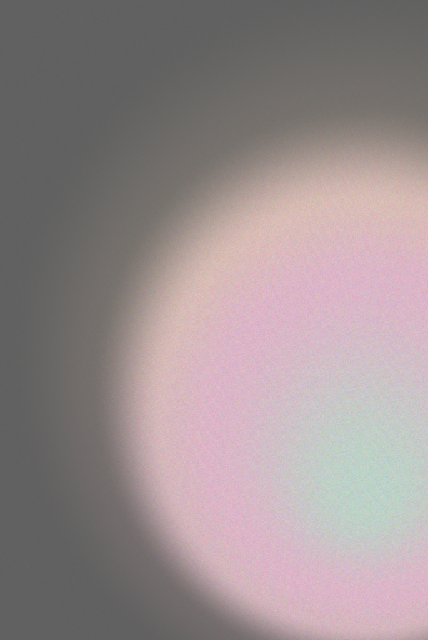
Reproduce this background procedurally as a WebGL 1 fragment shader.

```glsl
precision highp float;

uniform vec2 u_resolution;

float hash(vec2 p) {
  return fract(sin(dot(p, vec2(12.9898, 78.233))) * 43758.5453);
}

// Radius of the ring through q, where ring centres drift upward as they grow
float driftingRadius(vec2 q, float drift) {
  float k = 1.0 - drift * drift;
  float b = q.y * drift;
  return (sqrt(b * b + k * dot(q, q)) - b) / k;
}

// Colour of the glow from its mint core out to the charcoal surround
vec3 glowColor(float t, float low) {
  vec3 mint = vec3(0.74, 0.82, 0.78);
  vec3 pink = vec3(0.86, 0.71, 0.78);
  vec3 peach = mix(vec3(0.85, 0.74, 0.71), vec3(0.83, 0.71, 0.74), low);
  vec3 dusk = mix(vec3(0.47, 0.45, 0.43), vec3(0.46, 0.43, 0.43), low);
  vec3 charcoal = vec3(0.38);

  vec3 color = mix(mint, pink, smoothstep(0.05, 0.62, t));
  color = mix(color, peach, smoothstep(0.6, 0.85, t));
  color = mix(color, dusk, smoothstep(0.8, 1.09, t));
  return mix(color, charcoal, smoothstep(1.0, 1.42, t));
}

void main() {
  vec2 p = gl_FragCoord.xy / u_resolution.y;
  float aspect = u_resolution.x / u_resolution.y;

  // Off-centre glow
  vec2 q = (p - vec2(0.858 * aspect, 0.219)) / vec2(0.594 * aspect, 0.41);
  float t = driftingRadius(q, 0.397);
  float low = 1.0 - smoothstep(0.1, 0.65, p.y);
  vec3 color = glowColor(t, low);

  // Fine coloured grain, strongest in the light
  vec2 cell = floor(p * 512.0);
  vec3 grain = vec3(hash(cell), hash(cell + 17.3), hash(cell + 41.7)) - 0.5;
  color += grain * mix(0.055, 0.008, smoothstep(0.75, 1.2, t));

  gl_FragColor = vec4(color, 1.0);
}
```
